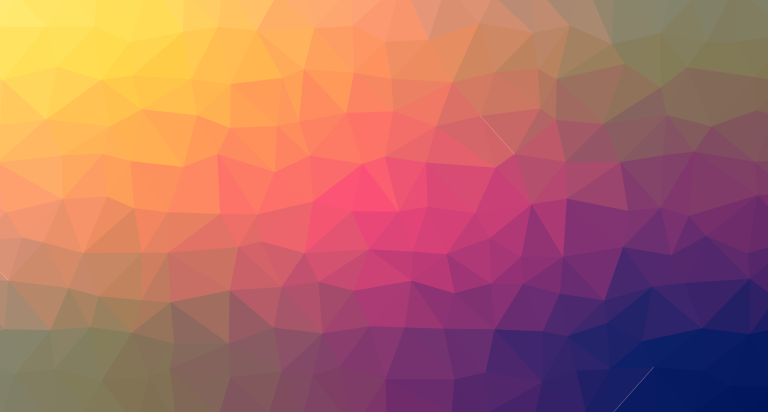
A Shadertoy shader for this background:

```glsl
// Low-poly gradient: a jittered grid of points is split into flat triangles.
// Each triangle takes the mean of one colour ramp read along x and along y
// at its centroid, so one diagonal is vivid and the other corners go grey.

const float CELL = 0.1045;              // grid spacing, in canvas heights
const vec2 GRID_SHIFT = vec2(0.25, 0.75); // grid offset, in cells
const vec2 JITTER = vec2(0.72, 0.56);   // full range of point scatter, in cells
const float SPARKLE = 0.045;            // random shift of the ramp lookup
const float SEAM_CHANCE = 0.025;        // share of cells with a pale hairline
const float SEAM_WIDTH = 0.008;         // in cells
const float SEAM_STRENGTH = 0.3;
const vec3 SEAM_COLOR = vec3(1.0, 0.85, 0.75);

// Yellow, gold, orange, pink, plum, navy, deep navy
const vec3 RAMP[7] = vec3[7](
    vec3(1.00, 0.92, 0.46), vec3(1.00, 0.84, 0.27), vec3(1.00, 0.57, 0.36),
    vec3(0.98, 0.29, 0.47), vec3(0.57, 0.19, 0.46), vec3(0.05, 0.13, 0.41),
    vec3(0.00, 0.08, 0.36));

float hash(vec2 p) {
    return fract(sin(dot(p, vec2(127.1, 311.7))) * 43758.5453);
}

float cross2(vec2 a, vec2 b) {
    return a.x * b.y - a.y * b.x;
}

vec3 ramp(float t) {
    float s = clamp(t, 0.0, 1.0) * 6.0;
    int i = min(int(s), 5);
    return mix(RAMP[i], RAMP[i + 1], s - float(i));
}

vec2 gridPoint(vec2 id) {
    vec2 scatter = vec2(hash(id), hash(id + 57.3)) - 0.5;
    return id + GRID_SHIFT + scatter * JITTER;
}

// Signed distance to the line a-b, positive on its inner side
float edgeDistance(vec2 p, vec2 a, vec2 b) {
    return cross2(b - a, p - a) / length(b - a);
}

float segmentDistance(vec2 p, vec2 a, vec2 b) {
    vec2 ab = b - a;
    float t = clamp(dot(p - a, ab) / dot(ab, ab), 0.0, 1.0);
    return length(p - a - ab * t);
}

// Flat colour in rgb, weighted by the smooth coverage in a
vec4 triangle(vec2 p, vec2 a, vec2 b, vec2 c, float pixel, float aspect) {
    float d = min(edgeDistance(p, a, b),
                  min(edgeDistance(p, b, c), edgeDistance(p, c, a)));
    float cover = clamp(d / pixel + 0.5, 0.0, 1.0);
    vec2 centre = (a + b + c) / 3.0;
    vec2 t = centre * CELL / vec2(aspect, 1.0);
    t += SPARKLE * (vec2(hash(centre), hash(centre + 19.7)) - 0.5);
    vec3 color = 0.5 * (ramp(t.x) + ramp(t.y));
    return vec4(color, 1.0) * cover;
}

// True when the diagonal a-c meets the Delaunay rule: angles b + d < 180
bool splitsAlongAC(vec2 a, vec2 b, vec2 c, vec2 d) {
    float sinB = cross2(c - b, a - b), cosB = dot(c - b, a - b);
    float sinD = cross2(a - d, c - d), cosD = dot(a - d, c - d);
    return sinB * cosD + cosB * sinD > 0.0;
}

void mainImage(out vec4 fragColor, in vec2 fragCoord) {
    // Cell coordinates, measured from the upper left
    float aspect = iResolution.x / iResolution.y;
    vec2 uv = fragCoord / iResolution.xy;
    vec2 p = vec2(uv.x * aspect, 1.0 - uv.y) / CELL;
    float pixel = 1.0 / (iResolution.y * CELL);
    vec2 home = floor(p - GRID_SHIFT);

    vec4 sum = vec4(0.0);
    float seam = 0.0;
    for (int j = -1; j <= 1; j++) {
        for (int i = -1; i <= 1; i++) {
            vec2 id = home + vec2(i, j);
            vec2 a = gridPoint(id);
            vec2 b = gridPoint(id + vec2(1.0, 0.0));
            vec2 c = gridPoint(id + vec2(1.0, 1.0));
            vec2 d = gridPoint(id + vec2(0.0, 1.0));

            // Rotate the corners so that a-c is always the diagonal
            if (!splitsAlongAC(a, b, c, d)) {
                vec2 first = a;
                a = b; b = c; c = d; d = first;
            }
            sum += triangle(p, a, b, c, pixel, aspect);
            sum += triangle(p, a, c, d, pixel, aspect);

            // Rare pale hairline along the diagonal
            if (hash(id + 91.3) < SEAM_CHANCE) {
                float s = segmentDistance(p, a, c) - SEAM_WIDTH;
                seam = max(seam, clamp(0.5 - s / pixel, 0.0, 1.0));
            }
        }
    }

    vec3 color = sum.rgb / max(sum.a, 0.001);
    color = mix(color, SEAM_COLOR, seam * SEAM_STRENGTH);
    fragColor = vec4(color, 1.0);
}
```
